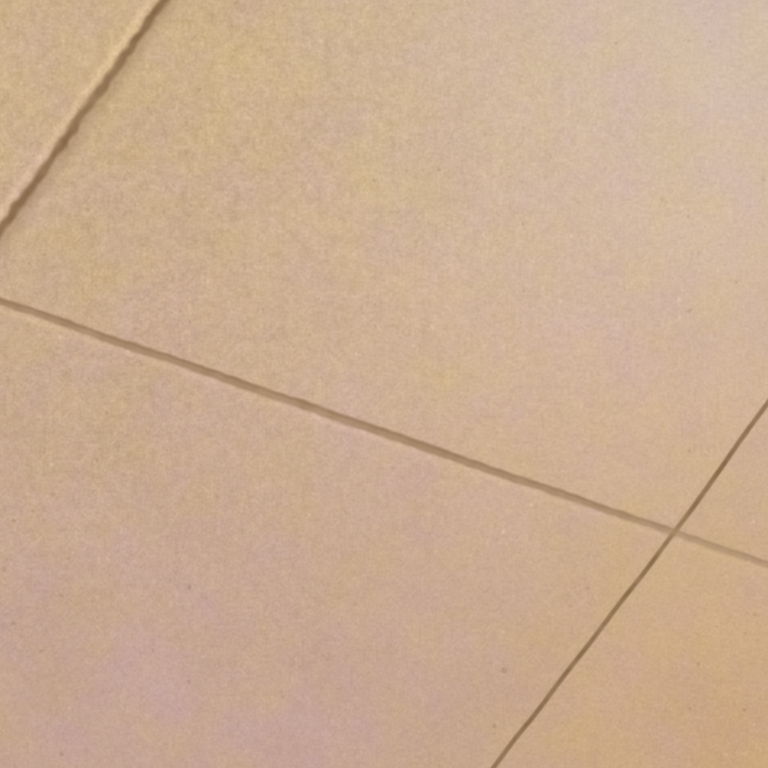
Write a WebGL 1 fragment shader that draws this texture.

```glsl
precision highp float;
// Large beige floor tiles seen at a slant, with soft worn grout lines and mottled, grainy stone.

uniform vec2 u_resolution;

vec2 hash2(vec2 p) {
  p = vec2(dot(p, vec2(127.1, 311.7)), dot(p, vec2(269.5, 183.3)));
  return fract(sin(p) * 43758.55) * 2.0 - 1.0;
}

float gradientNoise(vec2 p) {
  vec2 i = floor(p), f = fract(p);
  vec2 w = f * f * f * (f * (f * 6.0 - 15.0) + 10.0);
  float a = dot(hash2(i), f);
  float b = dot(hash2(i + vec2(1, 0)), f - vec2(1, 0));
  float c = dot(hash2(i + vec2(0, 1)), f - vec2(0, 1));
  float d = dot(hash2(i + 1.0), f - 1.0);
  return mix(mix(a, b, w.x), mix(c, d, w.x), w.y);
}

float fbm(vec2 p) {
  float sum = 0.0, amp = 0.6;
  for (int i = 0; i < 4; i++) {
    sum += amp * gradientNoise(p);
    p = mat2(1.6, 1.2, -1.2, 1.6) * p + 7.3;
    amp *= 0.55;
  }
  return sum;
}

// Oblique tile coordinates: whole numbers lie on the grout lines.
vec2 tileCoord(vec2 p) {
  p -= vec2(0.879, 0.307);
  p.x += 0.055 * max(-p.y, 0.0) * step(p.x, 0.0);
  return vec2(0.854 * p.x - 0.611 * p.y, 0.320 * p.x + 0.931 * p.y) / 0.9906;
}

float bell(float dist, float width) {
  return exp(-dist * dist / (width * width));
}

float groove(float dist, float halfWidth, float soft) {
  return 1.0 - smoothstep(halfWidth - soft, halfWidth + soft, abs(dist));
}

void main() {
  vec2 uv = gl_FragCoord.xy / u_resolution;
  float pixel = 1.0 / min(u_resolution.x, u_resolution.y);

  // Light: warm on the left and lower right, cool at the upper right
  vec3 low = mix(vec3(0.77, 0.645, 0.575), vec3(0.79, 0.65, 0.505), smoothstep(0.4, 1.0, uv.x));
  vec3 high = mix(vec3(0.795, 0.685, 0.545), vec3(0.825, 0.735, 0.665), smoothstep(0.15, 1.0, uv.x));
  vec3 color = mix(low, high, smoothstep(-0.05, 1.0, uv.y));
  color += vec3(0.020, 0.016, 0.010) * bell(length(uv - vec2(0.65, 0.55)), 0.4);

  // Yellow and pink mottling
  float rough = 1.0 - smoothstep(0.1, 1.0, length(uv - vec2(0.1, 0.85)));
  color += vec3(0.005, 0.014, -0.050) * fbm(uv * 6.0 + 13.1);
  color += vec3(0.010, 0.020, -0.060) * fbm(uv * 17.0 + 11.7);
  color += 0.028 * fbm(uv * 8.0 + 27.0);

  // Fine grain and sparse specks, rougher towards the upper left
  color += (0.014 + 0.030 * rough) * gradientNoise(uv * vec2(64.0, 56.0));
  color += (0.024 + 0.020 * rough) * gradientNoise(uv * 128.0 + 5.0);
  color += (0.036 + 0.014 * rough) * gradientNoise(uv * 237.0 + 31.0);
  float speck = gradientNoise(uv * 83.0 + 19.0);
  color += 0.045 * smoothstep(0.38, 0.65, speck) - 0.055 * smoothstep(0.38, 0.65, -speck);

  // Slightly wavering joints, with a small tone change per tile
  vec2 waver = vec2(gradientNoise(uv * 11.0), gradientNoise(uv * 11.0 + 40.0));
  vec2 q = tileCoord(uv + 0.0024 * waver);
  color += vec3(1.0, 0.9, 0.7) * 0.005 * hash2(floor(q) + 4.0).x;
  vec2 dist = (q - floor(q + 0.5)) * vec2(0.943, 1.006);
  float worn = 0.95 + 0.6 * fbm(uv * 30.0 + 60.0);
  float ragged = 0.004 * gradientNoise(uv * 62.0 + 80.0);

  // Column joints: broad and ragged on the left, thin and crisp on the right
  float left = 1.0 - smoothstep(0.1, 0.7, uv.x);
  float column = groove(dist.x + ragged * left, mix(0.0031, 0.0056, left), max(mix(0.0022, 0.0042, left), pixel));
  float shade = bell(dist.x - 0.009, 0.010) * left;
  float shine = bell(dist.x + 0.014 + ragged, 0.005) * mix(0.12, 1.0, left);

  // Row joint: flat pale groove with a darker upper edge, fading past the crossing
  float middle = bell(uv.x - 0.40, 0.40);
  float row = groove(dist.y + 0.001 + 0.5 * ragged, 0.0037 + 0.0020 * middle, max(0.0028, pixel));
  float edge = bell(dist.y - 0.0022 + 0.5 * ragged, max(0.0024, pixel));
  float fade = 1.0 - 0.4 * smoothstep(0.75, 0.95, uv.x);
  float rowLip = bell(dist.y + 0.0115 + 0.5 * ragged, 0.004) * (1.0 - 0.7 * uv.x);

  color += vec3(0.055, 0.050, 0.042) * worn * (shine + 0.7 * rowLip);
  color = mix(color, vec3(0.61, 0.50, 0.37), clamp(0.38 * shade * worn, 0.0, 1.0));
  color = mix(color, vec3(0.635, 0.515, 0.395), clamp(0.84 * row * fade * worn, 0.0, 1.0));
  color = mix(color, vec3(0.55, 0.43, 0.32), clamp(0.38 * edge * fade * worn, 0.0, 1.0));
  color = mix(color, vec3(0.52, 0.405, 0.28), clamp(0.85 * column * worn, 0.0, 1.0));

  // Pale filler where joints cross
  color = mix(color, vec3(0.73, 0.61, 0.47), 0.6 * bell(length(dist), 0.009));
  gl_FragColor = vec4(clamp(color, 0.0, 1.0), 1.0);
}
```
